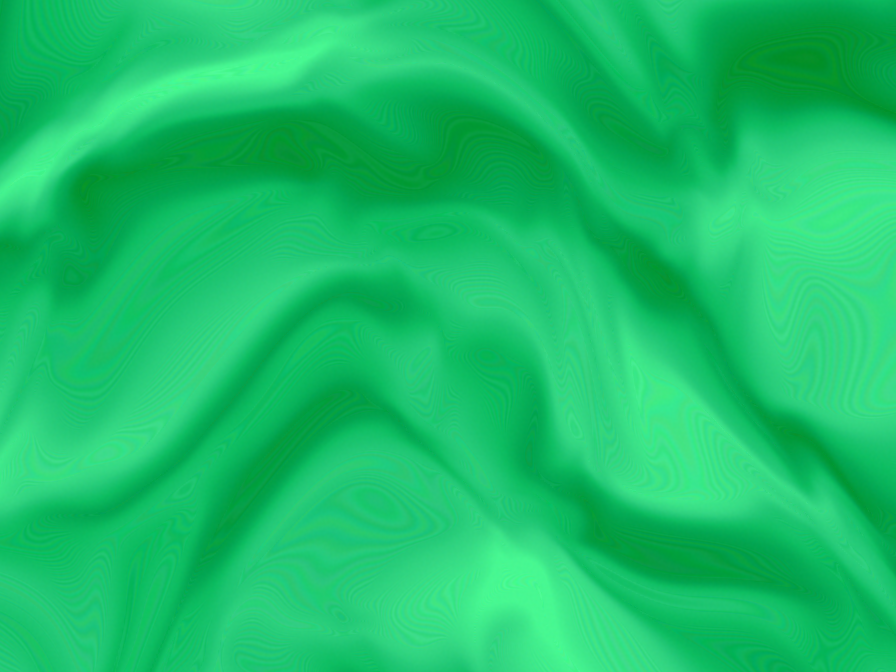
A Shadertoy shader for this texture:

```glsl
const float TAU = 6.2831853;
const float FOLDS = 2.4;             // folds per canvas height
const float CREST = 0.71;            // height of the main fold
const float SKEW = 0.6;              // makes one side of a fold steeper
const vec2 ARCH = vec2(0.52, 0.65);  // centre and slope of the drape
const float ROUNDING = 0.05;
const float WARP = 0.32;
const float WARP_SCALE = 2.0;
const int WARP_STEPS = 4;
const vec2 CREASE_SCALE = vec2(1.8, 4.2);
const int CREASE_OCTAVES = 3;
const float FOLD_WEIGHT = 0.62;
const float CREASE_WEIGHT = 2.6;
const float BRIGHTNESS = 0.1;
const float SHEEN_LINES = 19.0;      // faint contour lines per unit of tone
const vec3 SHEEN = vec3(0.026, 0.013, 0.026);
const float GRAIN_SCALE = 190.0;
const vec3 GRAIN = vec3(0.016, 0.010, 0.018);

// Silk shades, dark to light, and the tone at which each one sits
const int SHADES = 6;
const vec3 SILK[SHADES] = vec3[SHADES](
    vec3(0.00, 0.57, 0.17), vec3(0.01, 0.65, 0.32), vec3(0.05, 0.74, 0.38),
    vec3(0.13, 0.78, 0.46), vec3(0.20, 0.84, 0.51), vec3(0.28, 0.97, 0.57));
const float TONE[SHADES] = float[SHADES](-1.85, -1.0, -0.3, 0.35, 1.0, 2.1);

float hash(vec2 p) {
    return fract(sin(dot(p, vec2(127.1, 311.7))) * 43758.5453);
}

float slope(vec2 cell, vec2 offset) {
    float angle = TAU * hash(cell);
    return dot(vec2(cos(angle), sin(angle)), offset);
}

// Gradient noise with a quintic fade
float noise(vec2 p) {
    vec2 i = floor(p), f = fract(p);
    vec2 u = f * f * f * (f * (f * 6.0 - 15.0) + 10.0);
    vec2 e = vec2(1.0, 0.0);
    return mix(mix(slope(i, f), slope(i + e.xy, f - e.xy), u.x),
               mix(slope(i + e.yx, f - e.yx), slope(i + e.xx, f - e.xx), u.x), u.y);
}

// Drapes the cloth over an arch, then pulls it sideways in finer steps
vec2 drape(vec2 p) {
    float x = p.x - ARCH.x;
    vec2 q = vec2(p.x, p.y + ARCH.y * sqrt(x * x + ROUNDING));
    float amount = WARP, scale = WARP_SCALE;
    for (int i = 0; i < WARP_STEPS; i++) {
        vec2 s = q * scale + 7.3 * float(i);
        q += amount * vec2(noise(s), noise(s + vec2(31.4, 17.9)));
        amount *= 0.5;
        scale *= 1.75;
    }
    return q;
}

// Long soft creases in several sizes
float creases(vec2 q) {
    float sum = 0.0, weight = 1.0;
    vec2 s = q * CREASE_SCALE + 4.7;
    for (int i = 0; i < CREASE_OCTAVES; i++) {
        sum += weight * noise(s);
        s = s * 1.9 + 6.5;
        weight *= 0.5;
    }
    return sum;
}

vec3 silk(float tone) {
    vec3 colour = SILK[0];
    for (int i = 1; i < SHADES; i++) {
        float t = clamp((tone - TONE[i - 1]) / (TONE[i] - TONE[i - 1]), 0.0, 1.0);
        colour = mix(colour, SILK[i], t);
    }
    return colour;
}

// Thin tinted contour lines, faded where they get too dense to draw
vec3 sheen(float tone) {
    float lines = tone * SHEEN_LINES;
    float fade = 1.0 - smoothstep(0.25, 0.5, fwidth(lines));
    return SHEEN * fade * sin(TAU * (lines * vec3(1.0, 0.8, 1.3) + vec3(0.0, 0.3, 0.6)));
}

// Very weak tinted mottling
vec3 grain(vec2 p) {
    vec2 s = p * GRAIN_SCALE;
    return GRAIN * vec3(noise(s), noise(s + 41.3), noise(s + 87.6));
}

void mainImage(out vec4 fragColor, in vec2 fragCoord) {
    vec2 p = fragCoord / iResolution.y;
    vec2 q = drape(p);

    // Broad skewed folds broken up by the creases
    float phase = TAU * FOLDS * (q.y - CREST);
    float folds = cos(phase + SKEW * cos(phase));
    float tone = BRIGHTNESS + FOLD_WEIGHT * folds + CREASE_WEIGHT * creases(q);

    fragColor = vec4(silk(tone) + sheen(tone) + grain(p), 1.0);
}
```
